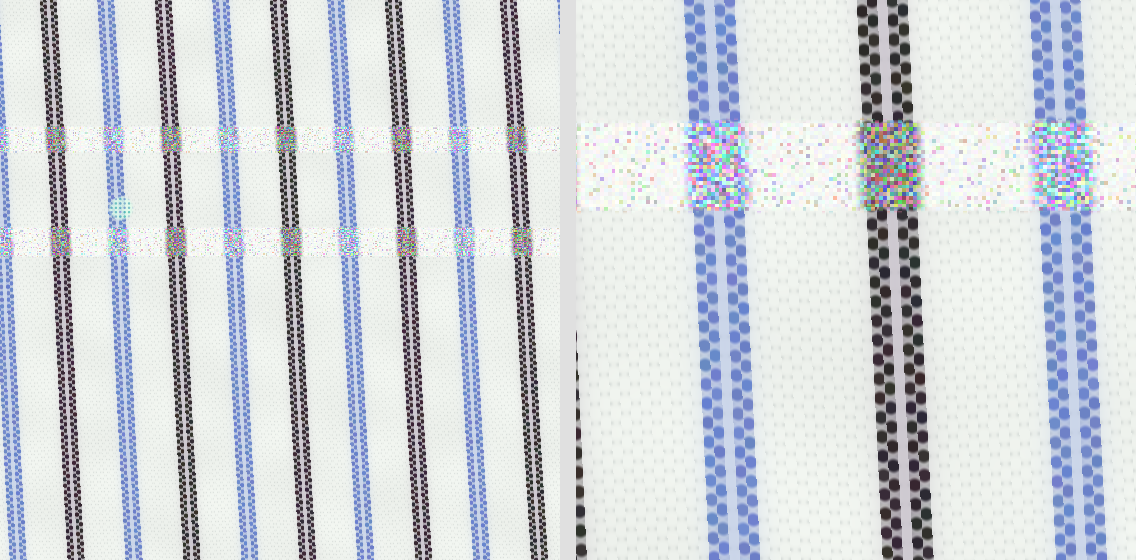
Left, the full canvas; right, a detail of the centre.
Reproduce this texture procedurally as a three.js fragment shader.

```glsl
// Woven cotton shirting: leaning paired pinstripes in black and blue, with two speckled bands.
varying vec2 vUv;

vec3 hash3(vec2 p) {
  vec3 k = vec3(dot(p, vec2(127.1, 311.7)), dot(p, vec2(269.5, 183.3)), dot(p, vec2(419.2, 371.9)));
  return fract(sin(k) * 43758.5);
}

// Soft horizontal band around a height
float band(float y, float centre, float halfHeight) {
  return 1.0 - smoothstep(halfHeight - 0.002, halfHeight + 0.002, abs(y - centre));
}

void main() {
  vec2 p = vUv;
  float drop = 1.0 - p.y;

  // Stripe coordinate: integers are pair centres, even ones black, odd ones blue
  float bow = 0.0012 * sin(drop * 6.28);
  float s = (p.x - 0.086 - 0.05 * drop - bow) / (0.1027 + 0.00075 * drop);
  float stripe = floor(s + 0.5);
  float isBlue = mod(stripe, 2.0);
  float across = abs(s - stripe);

  // Plain weave: 17 warp yarns per stripe, floats alternate on neighbouring yarns
  float u = s * 17.0 + 0.5;
  float yarn = floor(u);
  float v = p.y * 174.0 + 0.25 * sin(p.x * 23.0 + p.y * 5.0);
  float along = abs(mod(v + yarn, 2.0) - 1.0);
  float side = abs(fract(u) - 0.5);
  float warpFloat = 1.0 - smoothstep(0.42, 0.92, along + 0.9 * side * side);

  // White cloth with small shaded pits and a slow uneven tone
  vec3 cloth = vec3(0.925, 0.94, 0.92);
  cloth += 0.006 * (sin(p.x * 31.0 + 2.0 * sin(p.y * 17.0)) + sin(p.y * 43.0 + p.x * 9.0));
  cloth -= vec3(0.07, 0.065, 0.06) * smoothstep(0.65, 1.0, along) * smoothstep(0.1, 0.45, side);
  cloth += 0.015 * warpFloat;

  // Dyed yarns: two on each side of one white yarn
  float plum = 0.5 + 0.5 * sin(stripe * 2.1 + p.y * 4.0);
  vec3 black = mix(vec3(0.19, 0.18, 0.18), vec3(0.23, 0.16, 0.22), plum);
  vec3 blue = vec3(0.43, 0.52, 0.79);
  vec3 dye = mix(black, blue, isBlue);
  dye += 0.06 * (hash3(vec2(yarn, floor((v + yarn) * 0.5))) - 0.5);
  float yarnOffset = abs(yarn - 17.0 * stripe);
  float dyed = step(0.5, yarnOffset) * step(yarnOffset, 2.5);

  // Colour bleeding into the cloth around each pair
  vec3 bleed = mix(vec3(0.72, 0.68, 0.74), vec3(0.70, 0.76, 0.90), isBlue);
  vec3 color = mix(cloth, bleed, 0.6 * exp(-pow(across / 0.14, 2.0)));
  color = mix(color, dye, dyed * mix(0.22, 1.0, warpFloat));

  // Speckled bands: bleached cloth, strong coloured grain over the stripes
  vec2 grainCell = floor(p * 440.0);
  vec3 grain = hash3(grainCell);
  float flicker = hash3(grainCell + 71.0).x;
  float ragged = 0.003 * (flicker - 0.5);
  float speckled = max(band(p.y + ragged, 0.751, 0.023), band(p.y + ragged, 0.568, 0.026));
  float overStripe = 1.0 - smoothstep(0.13, 0.22, across);
  vec3 bleached = mix(vec3(0.965, 0.975, 0.96), dye, 0.48 * overStripe);
  bleached += (grain - 0.5) * mix(0.09, 0.72, overStripe);
  bleached -= 0.32 * grain.zxy * step(0.87, flicker) * (1.0 - overStripe);
  color = mix(color, bleached, speckled * 0.92);

  // Small dotted mint blemish on a blue pair
  float blemish = 1.0 - smoothstep(0.017, 0.024, length(p - vec2(0.216, 0.628)));
  vec2 dotCell = p * 128.0;
  float dots = 1.0 - smoothstep(0.15, 0.4, length(fract(dotCell) - 0.5));
  vec3 dotColor = mix(vec3(0.30, 0.76, 0.70), vec3(0.58, 0.62, 0.86), hash3(floor(dotCell)).x);
  vec3 mint = mix(vec3(0.87, 0.99, 0.92), dotColor, dots);
  color = mix(color, mint, blemish * 0.8);

  gl_FragColor = vec4(clamp(color, 0.0, 1.0), 1.0);
}
```
